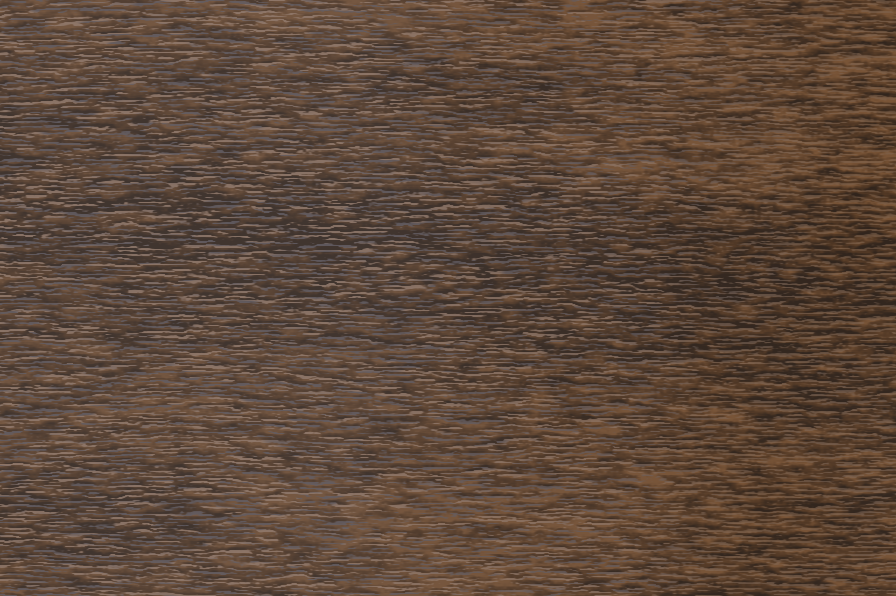
This texture is drawn by a WebGL 1 fragment shader. Its source:

```glsl
precision highp float;
// Dark brown wood with fine, broken horizontal grain and a cool sheen at left.
// Rows of randomly shifted 1D noise make the fibres; their vertical slope gives
// embossed glints, grit frays them, and stretched rings add cathedral figure.
uniform vec2 u_resolution;

const vec3 DARK_PORE = vec3(0.190, 0.142, 0.110);
const vec3 BROWN = vec3(0.325, 0.222, 0.142);
const vec3 ORANGE = vec3(0.475, 0.330, 0.212);
const vec3 HAZE = vec3(0.410, 0.372, 0.372);
const vec3 BLUE_GLINT = vec3(0.385, 0.365, 0.390);
const vec3 PALE_GLINT = vec3(0.570, 0.480, 0.430);
const vec3 WARM_GLINT = vec3(0.500, 0.400, 0.325);
const vec2 FIBRE_SCALE = vec2(30.0, 325.0);  // cells per canvas height
const vec2 FLECK_SCALE = vec2(75.0, 395.0);
const vec2 GRIT_SCALE = vec2(190.0, 300.0);
const float GRAIN_TILT = 0.012;
const float RELIEF_STEP = 0.0028;
const float RING_FREQUENCY = 270.0;

float hash(vec2 p) {
  vec3 q = fract(vec3(p.xyx) * 0.1031);
  q += dot(q, q.yzx + 33.33);
  return fract((q.x + q.y) * q.z);
}

float noise(vec2 p) {
  vec2 i = floor(p);
  vec2 f = fract(p);
  f = f * f * (3.0 - 2.0 * f);
  float low = mix(hash(i), hash(i + vec2(1.0, 0.0)), f.x);
  float high = mix(hash(i + vec2(0.0, 1.0)), hash(i + vec2(1.0, 1.0)), f.x);
  return mix(low, high, f.y);
}

float fbm(vec2 p) {
  float sum = 0.0;
  float weight = 0.57;
  for (int i = 0; i < 3; i++) {
    sum += weight * noise(p);
    p = p * 2.03 + vec2(17.3, 9.1);
    weight *= 0.5;
  }
  return sum;
}

// One row of fibres, shifted at random so that ends do not line up
float fibreRow(float x, float row) {
  x += 40.0 * hash(vec2(row, 7.0));
  float i = floor(x);
  float f = smoothstep(0.15, 0.85, fract(x));
  return mix(hash(vec2(i, row)), hash(vec2(i + 1.0, row)), f);
}

float streaks(vec2 p) {
  float row = floor(p.y);
  float f = smoothstep(0.0, 1.0, fract(p.y));
  return mix(fibreRow(p.x, row), fibreRow(p.x, row + 1.0), f);
}

float grainHeight(vec2 p) {
  return 0.68 * streaks(p * FIBRE_SCALE + 50.0)
       + 0.32 * streaks(p * FLECK_SCALE + 500.0);
}

// Faint nested arches around a centre, fading outwards
float arches(vec2 p, vec2 centre) {
  vec2 d = (p - centre) * vec2(0.55, 1.3);
  float r = length(d) + 0.012 * noise(p * vec2(12.0, 30.0));
  return sin(r * RING_FREQUENCY) * exp(-r * r * 80.0);
}

void main() {
  vec2 p = gl_FragCoord.xy / u_resolution.y;
  float across = gl_FragCoord.x / u_resolution.x;

  // Grain follows a slight tilt, gentle waves and small kinks
  vec2 q = p;
  q.y += GRAIN_TILT * p.x + 0.012 * noise(p * vec2(3.0, 4.0))
       + 0.0030 * noise(p * vec2(18.0, 24.0))
       + 0.0018 * noise(p * vec2(85.0, 90.0));

  // Broad bands, dark heart and rings
  float broad = fbm(q * vec2(1.5, 8.0) + 4.0) - 0.5;
  float lines = streaks(q * vec2(6.0, 110.0) + 120.0) - 0.5;
  float heart = exp(-pow((p.y - 0.56) / 0.17, 2.0));
  float figure = arches(q, vec2(0.72, 0.56)) + arches(q, vec2(1.36, 0.57));

  // Fibres, their embossed slope and the grit that frays them
  float grain = grainHeight(q);
  float grit = noise(q * GRIT_SCALE + 900.0) - 0.5;
  float slope = grain - grainHeight(q + vec2(0.0, RELIEF_STEP)) + 0.16 * grit;
  float tone = 0.54 + 1.20 * (grain - 0.5) + 0.64 * broad + 0.22 * lines
             - 0.20 * heart + 0.15 * figure + 0.05 * across
             - 0.32 * slope + 0.22 * grit;
  vec3 wood = mix(DARK_PORE, BROWN, smoothstep(0.05, 0.55, tone));
  wood = mix(wood, ORANGE, smoothstep(0.46, 0.95, tone));

  // Cool sheen falls from the left, with a soft patch above the heart
  float sheen = 1.0 - smoothstep(0.10, 1.10, across);
  vec2 patchOffset = (p - vec2(0.50, 0.70)) * vec2(4.0, 2.5);
  sheen += 0.30 * exp(-dot(patchOffset, patchOffset));
  sheen = clamp(sheen + 0.5 * (fbm(p * vec2(4.0, 3.0)) - 0.5), 0.0, 1.0);
  wood = mix(wood, HAZE, 0.28 * sheen);

  // Thin glints on the lit edges of the fibres, some blue and some pale
  float glint = smoothstep(0.03, 0.23, slope);
  float paleness = smoothstep(0.3, 0.7, streaks(q * vec2(16.0, 170.0) + 700.0));
  vec3 coolGlint = mix(BLUE_GLINT, PALE_GLINT, paleness);
  vec3 glintColour = mix(WARM_GLINT, coolGlint, smoothstep(0.0, 0.45, sheen));
  wood = mix(wood, glintColour, glint * (0.48 + 0.37 * sheen));

  gl_FragColor = vec4(wood, 1.0);
}
```
